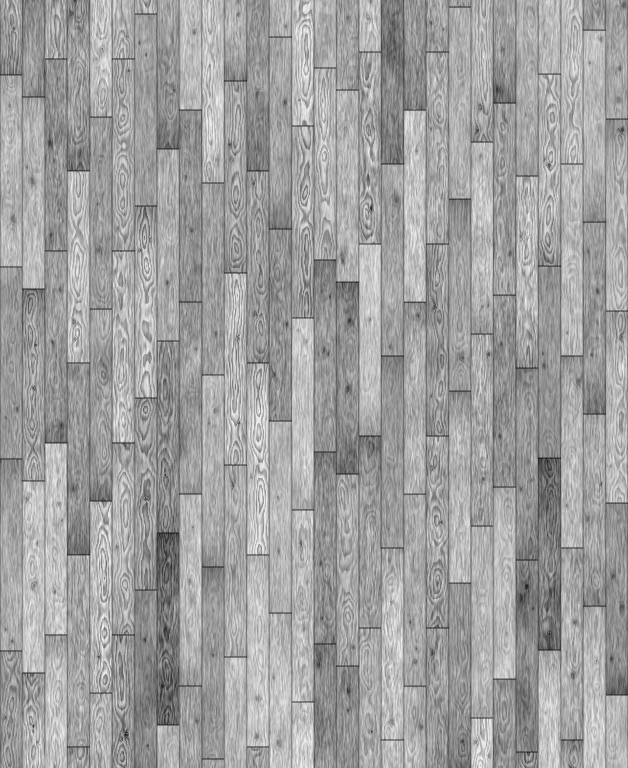
A Shadertoy shader for this texture:

```glsl
// Grey oak strip floor: 28 columns of narrow planks, four plank lengths high,
// with staggered end joints. Every plank hashes its own tone, end shading,
// ring figure and knots; gradient noise supplies the fibres and the warping.

const float COLUMNS = 28.0;
const float ROWS = 4.0;
const float PLANK_LENGTH = 8.57;   // in plank widths
const float SEAM_HALF = 0.022;     // half gap, in plank widths

// Joint offset of each column as a fraction of the plank length
const float STAGGER[14] = float[14](0.39, 0.505, 0.307, 0.89, 0.61, 0.307, 0.073,
                                    0.776, 0.573, 0.953, 0.422, 0.89, 0.193, 0.656);

vec2 hash2(vec2 cell) {
    uvec2 q = uvec2(ivec2(floor(cell))) * uvec2(1597334673u, 3812015801u);
    uint n = (q.x ^ q.y) * 1597334673u;
    n = (n ^ (n >> 15u)) * 2246822519u;
    n ^= n >> 13u;
    return vec2(n & 65535u, n >> 16u) / 65535.0;
}

float cornerSlope(vec2 cell, vec2 offset) {
    float angle = 6.2832 * hash2(cell).x;
    return dot(vec2(cos(angle), sin(angle)), offset);
}

// Gradient noise, roughly -0.7 to 0.7
float gradientNoise(vec2 p) {
    vec2 i = floor(p), f = p - i;
    vec2 u = f * f * f * (f * (f * 6.0 - 15.0) + 10.0);
    vec2 e = vec2(1.0, 0.0);
    return mix(mix(cornerSlope(i, f), cornerSlope(i + e.xy, f - e.xy), u.x),
               mix(cornerSlope(i + e.yx, f - e.yx), cornerSlope(i + e.xx, f - e.xx), u.x), u.y);
}

// Fine streaks running along the plank
float fibres(vec2 p) {
    return 0.11 * gradientNoise(p * vec2(6.0, 0.8))
         + 0.13 * gradientNoise(p * vec2(13.0, 1.9) + 31.0)
         + 0.10 * gradientNoise(p * vec2(24.0, 4.5) + 57.0);
}

// Growth rings sliced lengthwise, giving long arches about a wandering pith
float ringFigure(vec2 p, vec2 seed, float bend) {
    float pith = 0.5 + 0.3 * (hash2(seed + 5.0).x - 0.5)
               + 0.25 * gradientNoise(vec2(p.y * 0.35, seed.x * 7.3));
    float depth = 0.9 * gradientNoise(vec2(p.y * 0.4 + seed.y * 9.7, seed.x * 3.1))
                + 0.12 * gradientNoise(p * vec2(3.0, 1.3) + seed * 11.0);
    float across = p.x - pith;
    float radius = length(vec2(across, depth)) + bend
                 + 0.07 * gradientNoise(p * vec2(4.0, 1.7) + seed * 5.0);
    float ring = fract(radius * 8.0);
    float line = smoothstep(0.15, 0.8, ring) * (1.0 - smoothstep(0.85, 1.0, ring));
    return (line - 0.4) * exp(-5.0 * across * across);
}

// Small dark eye with a soft halo
float knot(vec2 p, vec2 centre, float size) {
    float d = length((p - centre) * vec2(1.0, 0.6)) / size;
    return exp(-d * d) + 0.35 * exp(-0.25 * d * d);
}

float seam(float d, float halfWidth, float pixel) {
    return 1.0 - smoothstep(max(halfWidth - pixel, 0.0), halfWidth + pixel, d);
}

// Brightness of one plank; p is in plank widths
float plankTone(vec2 p, vec2 id) {
    vec2 shade = hash2(id + 101.0);
    vec2 style = hash2(id + 211.0);
    vec2 ends = hash2(id + 307.0);
    vec2 grainPos = p + id * vec2(17.0, 23.0);

    float tone = 0.675 + 0.24 * (shade.x - 0.5);
    float dark = step(0.87, shade.y);
    tone -= 0.10 * dark;

    // Broad stains and darkened ends
    tone += (0.08 + 0.10 * dark) * gradientNoise(grainPos * vec2(0.9, 0.45));
    tone -= 0.20 * smoothstep(0.5, 1.0, ends.x) * exp(-p.y * 0.85);
    tone -= 0.20 * smoothstep(0.5, 1.0, ends.y) * exp((p.y - PLANK_LENGTH) * 0.85);

    // Knots also push the rings aside
    float knots = 0.0;
    for (int k = 0; k < 3; k++) {
        vec2 salt = id + 400.0 + 37.0 * float(k);
        vec2 place = hash2(salt), kind = hash2(salt + 13.0);
        vec2 centre = vec2(0.2 + 0.6 * place.x, 0.4 + place.y * (PLANK_LENGTH - 0.8));
        knots += step(0.45, kind.x) * knot(p, centre, 0.045 + 0.06 * kind.y * kind.y);
    }

    float figure = 0.07 + 0.24 * style.x * style.x * style.x;
    tone -= figure * ringFigure(p, id, 0.12 * knots);
    tone += (0.8 + 0.5 * style.y) * fibres(grainPos);
    return tone - 0.20 * min(knots, 1.3);
}

void mainImage(out vec4 fragColor, in vec2 fragCoord) {
    vec2 uv = fragCoord / iResolution.xy;
    float x = uv.x * COLUMNS;
    float column = floor(x);

    // The second half of the stagger cycle sits slightly higher
    float offset = STAGGER[int(column) % 14] - 0.036 * step(14.0, column);
    float y = (1.0 - uv.y) * ROWS - offset;
    vec2 id = vec2(column, floor(y));
    vec2 p = vec2(fract(x), fract(y) * PLANK_LENGTH);

    float tone = plankTone(p, id);

    // Gaps between the planks
    vec2 pixel = vec2(COLUMNS, ROWS * PLANK_LENGTH) / iResolution.xy;
    vec2 edge = min(p, vec2(1.0, PLANK_LENGTH) - p);
    tone *= 1.0 - 0.30 * seam(edge.x, SEAM_HALF, pixel.x);
    tone *= 1.0 - 0.50 * seam(edge.y, SEAM_HALF, pixel.y);

    fragColor = vec4(vec3(clamp(tone, 0.12, 0.92)), 1.0);
}
```
